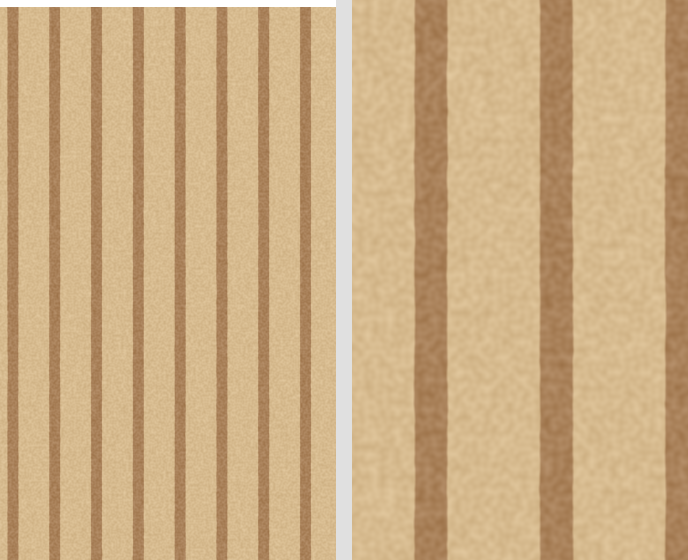
Left: the whole. Right: its middle third, enlarged.
This pattern is drawn by a Shadertoy shader. Its source:

```glsl
// Eight brown vertical stripes on grainy tan paper, below a thin white top margin.
#define STRIPE_PERIOD 0.1244
#define FIRST_CENTER 0.0385
#define STRIPE_WIDTH 0.0325
#define EDGE_WOBBLE 0.0011
#define EDGE_SOFTNESS 0.0016
#define TOP_MARGIN 0.0125
#define GRAIN_SCALE 135.0
#define GRAIN_AMOUNT 0.085
#define PAPER vec3(0.842, 0.732, 0.560)
#define STRIPE vec3(0.664, 0.507, 0.352)
#define MARGIN vec3(1.0)

// Unit gradient at a lattice point, from an integer hash
vec2 latticeGradient(vec2 cell) {
    uvec2 q = uvec2(ivec2(cell) + 4096);
    uint h = q.x * 73856093u ^ q.y * 19349663u;
    h = (h ^ (h >> 15)) * 2246822519u;
    h = (h ^ (h >> 13)) * 3266489917u;
    h ^= h >> 16;
    float angle = float(h & 65535u) * 6.28318 / 65536.0;
    return vec2(cos(angle), sin(angle));
}

float gradientNoise(vec2 p) {
    vec2 i = floor(p), f = p - i;
    vec2 u = f * f * f * (f * (f * 6.0 - 15.0) + 10.0);
    vec2 e = vec2(1.0, 0.0);
    float a = dot(latticeGradient(i), f);
    float b = dot(latticeGradient(i + e.xy), f - e.xy);
    float c = dot(latticeGradient(i + e.yx), f - e.yx);
    float d = dot(latticeGradient(i + e.xx), f - e.xx);
    return mix(mix(a, b, u.x), mix(c, d, u.x), u.y);
}

// Fine fibres plus broader, fainter mottling
float paperGrain(vec2 p) {
    float grain = 0.0, amplitude = 0.65;
    for (int octave = 0; octave < 4; octave++) {
        float frequency = GRAIN_SCALE * exp2(-float(octave));
        grain += amplitude * gradientNoise(p * frequency + 17.3 * float(octave) + 0.37);
        amplitude *= 0.5;
    }
    return grain;
}

// 1 inside a stripe, 0 on the paper
float stripeMask(vec2 p, float pixel) {
    float x = p.x - FIRST_CENTER;
    float index = floor(x / STRIPE_PERIOD + 0.5);
    float offset = x - index * STRIPE_PERIOD;

    // Each edge wanders on its own
    float edge = 2.0 * index + step(0.0, offset);
    float wobble = gradientNoise(vec2(p.y * 28.0, edge * 7.31 + 0.5))
                 + 0.6 * gradientNoise(vec2(p.y * 95.0, edge * 5.17 + 40.5));
    float dist = abs(offset) - 0.5 * STRIPE_WIDTH + EDGE_WOBBLE * wobble;
    float soft = max(EDGE_SOFTNESS, 0.75 * pixel);
    return 1.0 - smoothstep(-soft, soft, dist);
}

void mainImage(out vec4 fragColor, in vec2 fragCoord) {
    float pixel = 1.0 / iResolution.x;
    vec2 p = fragCoord * pixel;
    float fromTop = 1.0 - fragCoord.y / iResolution.y;

    // Printed stripes, a little more mottled than the bare paper
    float ink = stripeMask(p, pixel);
    vec3 color = mix(PAPER, STRIPE, ink);
    float grain = paperGrain(p) * GRAIN_AMOUNT * mix(1.0, 1.25, ink);
    color += grain * vec3(0.85, 1.0, 1.15);

    // White margin above the sheet
    float halfPixel = 0.5 / iResolution.y;
    float sheet = smoothstep(TOP_MARGIN - halfPixel, TOP_MARGIN + halfPixel, fromTop);
    fragColor = vec4(mix(MARGIN, color, sheet), 1.0);
}
```
